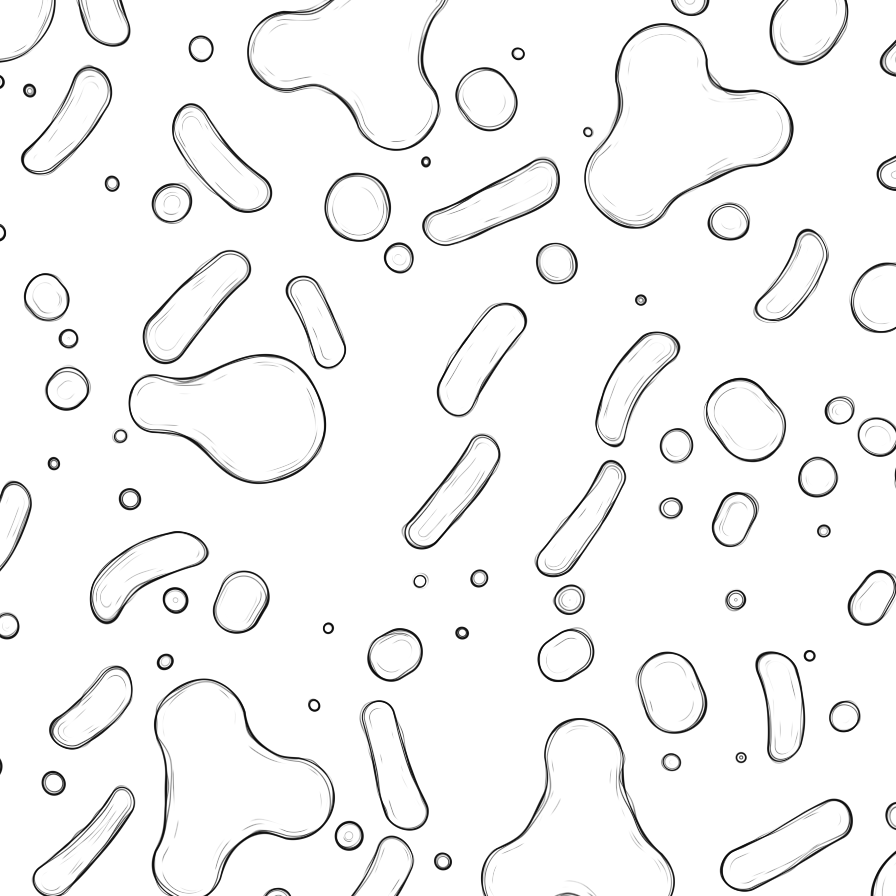
Give the GLSL for this pattern, as a WebGL 2 fragment shader.

```glsl
#version 300 es
precision highp float;
// Pencil-drawn microbes on white paper: large lobed blobs, bent rods and small round cells.
// Three jittered grids give one distance field; each layer shrinks its shapes to fit
// the room left by the larger ones. Wobbly strokes then follow the field's contours.

uniform vec2 u_resolution;
out vec4 fragColor;

const vec3 PAPER = vec3(1.0);
const vec3 PENCIL = vec3(0.03);
const float TILT = 0.2;            // rotation of all grids
const float BLOB_CELL = 0.40;
const float BLOB_SHARE = 0.95;
const float ROD_CELL = 0.155;
const float ROD_SHARE = 0.70;      // the rest are round pebbles
const float DOT_CELL = 0.085;
const float DOT_SHARE = 0.72;
const float GAP = 0.016;           // free paper between shapes
const float LINE = 0.0010;         // half width of the main outline
const float LOOSE = 0.0006;        // half width of the strokes drawn over it
const float THIN = 0.0004;         // half width of the inner shading

float hash(vec2 cell, float seed) {
  return fract(sin(dot(cell, vec2(127.1, 311.7)) + seed * 74.7) * 43758.5453);
}

float noise(vec2 p) {
  vec2 i = floor(p), f = fract(p);
  f = f * f * (3.0 - 2.0 * f);
  return mix(mix(hash(i, 0.0), hash(i + vec2(1, 0), 0.0), f.x),
             mix(hash(i + vec2(0, 1), 0.0), hash(i + vec2(1, 1), 0.0), f.x), f.y);
}

float smoothMin(float a, float b, float k) {
  float h = max(k - abs(a - b), 0.0) / k;
  return min(a, b) - h * h * k * 0.25;
}

vec2 jitter(vec2 cell, vec2 amount) {
  return (vec2(hash(cell, 1.0), hash(cell, 2.0)) * 2.0 - 1.0) * max(amount, 0.0);
}

// One of the four grid cells nearest to p
vec2 nearCell(vec2 p, float size, int i) {
  return floor(p / size - 0.5) + vec2(i & 1, i >> 1);
}

// Round core with three equal arms, or a fat core with one long neck
float blob(vec2 p, vec2 cell) {
  bool necked = hash(cell, 3.0) < 0.45;
  float turn = 6.2832 * hash(cell, 4.0);
  float d = length(p) - (necked ? 0.070 : 0.046);
  for (int k = 0; k < 3; k++) {
    float vary = hash(cell, 5.0 + float(k));
    float angle = turn + 2.094 * float(k) + 0.5 * (vary - 0.5);
    float reach = necked ? (k == 0 ? 0.120 : 0.001) : mix(0.070, 0.092, vary);
    float tip = necked ? 0.032 : mix(0.052, 0.040, vary);
    vec2 dir = vec2(cos(angle), sin(angle));
    float t = clamp(dot(p, dir) / reach, 0.0, 1.0);
    d = smoothMin(d, length(p - dir * reach * t) - tip * (0.75 + 0.25 * t), 0.04);
  }
  return d;
}

float blobField(vec2 p) {
  float nearest = 0.2;
  for (int i = 0; i < 4; i++) {
    vec2 cell = nearCell(p, BLOB_CELL, i);
    if (hash(cell, 9.0) > BLOB_SHARE) continue;
    vec2 center = (cell + 0.5) * BLOB_CELL + jitter(cell, vec2(0.035));
    nearest = min(nearest, blob(p - center, cell));
  }
  return nearest;
}

// Capsule along dir, bent into a bean and tapered to one end
float rod(vec2 p, vec2 dir, float halfLength, float radius, float bend, float taper) {
  vec2 q = vec2(dot(p, dir), dot(p, vec2(-dir.y, dir.x)));
  q.y += bend * q.x * q.x;
  radius *= 1.0 + taper * clamp(q.x / 0.06, -1.0, 1.0);
  return length(vec2(max(abs(q.x) - halfLength, 0.0), q.y)) - radius;
}

float rodField(vec2 p) {
  float nearest = 0.06;
  for (int i = 0; i < 4; i++) {
    vec2 cell = nearCell(p, ROD_CELL, i);
    bool isRod = hash(cell, 3.0) < ROD_SHARE;
    float size = hash(cell, 4.0);
    float lean = mix(0.2, 0.95, hash(cell, 5.0)) * (hash(cell, 6.0) < 0.62 ? -1.0 : 1.0);
    vec2 dir = vec2(cos(1.5708 + lean), sin(1.5708 + lean));
    float radius = isRod ? mix(0.017, 0.026, size) : mix(0.018, 0.038, size);
    float halfLength = isRod ? mix(0.035, 0.068, hash(cell, 7.0)) : 0.012 * hash(cell, 7.0);
    float bend = isRod ? 7.0 * (hash(cell, 8.0) - 0.5) : 0.0;
    float taper = 0.4 * (hash(cell, 9.0) - 0.5);
    float space = 0.5 * ROD_CELL - radius - 0.009;
    halfLength = min(halfLength, space / max(abs(dir.x), abs(dir.y)));
    vec2 center = (cell + 0.5) * ROD_CELL + jitter(cell, space - abs(dir) * halfLength);
    if (rod(p - center, dir, halfLength, radius, bend, taper) > nearest) continue;
    // Shrink to the room beside the blobs, marching from the center to both ends
    radius = min(radius, blobField(center) - GAP);
    if (radius < 0.009) continue;
    float room = 0.0;
    for (int s = 0; s < 4; s++) {
      float ends = min(blobField(center + dir * room), blobField(center - dir * room));
      room += max(ends - radius - GAP, 0.0);
    }
    halfLength = min(halfLength, room);
    nearest = min(nearest, rod(p - center, dir, halfLength, radius, bend, taper));
  }
  return nearest;
}

float dotField(vec2 p) {
  float nearest = 0.03;
  for (int i = 0; i < 4; i++) {
    vec2 cell = nearCell(p, DOT_CELL, i) + 40.0;
    if (hash(cell, 3.0) > DOT_SHARE) continue;
    float radius = mix(0.005, 0.026, pow(hash(cell, 4.0), 1.7));
    vec2 center = (cell - 39.5) * DOT_CELL + jitter(cell, vec2(0.5 * DOT_CELL - radius - 0.006));
    if (length(p - center) - radius > nearest) continue;
    radius = min(radius, min(blobField(center), rodField(center)) - GAP);
    if (radius > 0.004) nearest = min(nearest, length(p - center) - radius);
  }
  return nearest;
}

float stroke(float d, float halfWidth, float blur) {
  return 1.0 - smoothstep(-blur, blur, abs(d) - halfWidth);
}

// Dark outline, two loose strokes crossing it, and broken shading inside
float pencil(float d, vec2 p, float blur) {
  float n1 = noise(p * 22.0), n2 = noise(p * 27.0 + 31.0);
  float n3 = noise(p * 45.0 + 67.0), n4 = noise(p * 60.0 + 11.0);
  float clear = 1.0 - 0.95 * stroke(d + 0.002 * (n1 - 0.5), LINE * (0.55 + 0.9 * n3), blur);
  clear *= 1.0 - (0.3 + 0.6 * n1) * stroke(d + 0.0022 + 0.006 * (n2 - 0.5), LOOSE, blur);
  clear *= 1.0 - 0.7 * n4 * stroke(d + 0.0005 + 0.007 * (n3 - 0.5), LOOSE, blur);
  clear *= 1.0 - 0.5 * smoothstep(0.5, 0.8, n4) * stroke(d + 0.005 + 0.006 * n1, THIN, blur);
  clear *= 1.0 - 0.3 * smoothstep(0.55, 0.8, n3) * stroke(d + 0.009 + 0.007 * n2, THIN, blur);
  return 1.0 - clear;
}

void main() {
  float scale = 1.0 / min(u_resolution.x, u_resolution.y);
  vec2 p = gl_FragCoord.xy * scale;
  p = mat2(cos(TILT), sin(TILT), -sin(TILT), cos(TILT)) * p;
  vec2 q = p + 0.007 * (vec2(noise(p * 16.0), noise(p * 16.0 + 50.0)) - 0.5);
  float d = min(blobField(q), min(rodField(q), dotField(q)));
  fragColor = vec4(mix(PAPER, PENCIL, pencil(d, p, 0.7 * scale)), 1.0);
}
```
